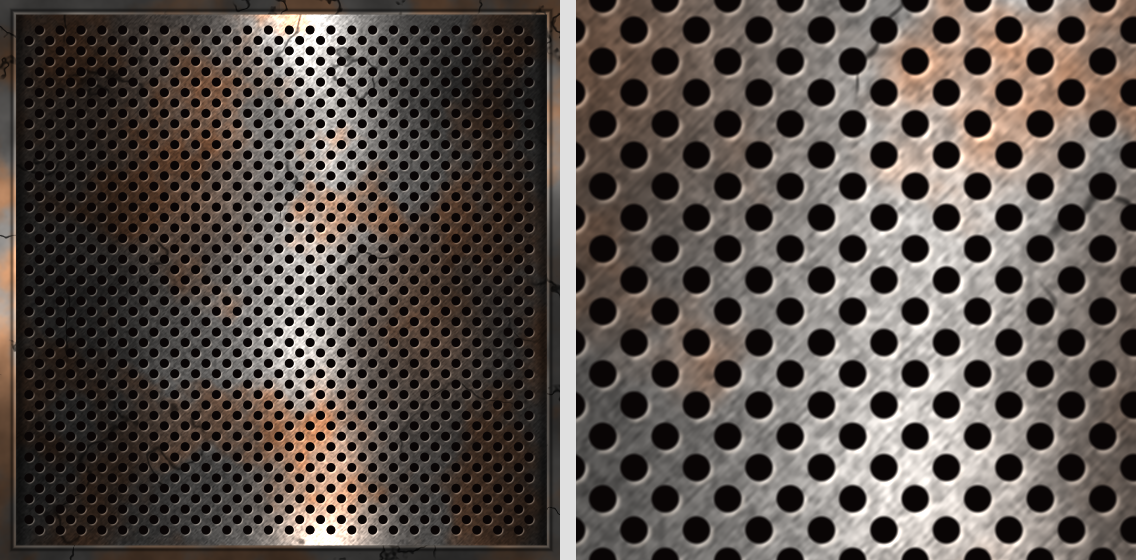
Left, the full canvas; right, a detail of the centre.
Give the GLSL for this texture, as a three.js fragment shader.

```glsl
// Rusty perforated steel plate with staggered round holes in a worn metal frame.
varying vec2 vUv;

float hash(vec2 p) {
  return fract(sin(dot(p, vec2(127.1, 311.7))) * 43758.55);
}

float noise(vec2 p) {
  vec2 i = floor(p), f = fract(p);
  f = f * f * (3.0 - 2.0 * f);
  return mix(mix(hash(i), hash(i + vec2(1, 0)), f.x),
             mix(hash(i + vec2(0, 1)), hash(i + vec2(1, 1)), f.x), f.y);
}

float fbm(vec2 p) {
  float sum = 0.0, amp = 0.52;
  for (int i = 0; i < 5; i++) {
    sum += amp * noise(p);
    p = mat2(1.6, 1.2, -1.2, 1.6) * p + 7.3;
    amp *= 0.5;
  }
  return sum;
}

float bell(float x, float width) {
  return exp(-x * x / (width * width));
}

float blob(vec2 uv, vec2 center, vec2 size) {
  vec2 d = (uv - center) / size;
  return exp(-dot(d, d));
}

// Thin wandering lines where the noise crosses its middle value
float cracks(vec2 p, float width) {
  float line = 1.0 - smoothstep(0.0, width, abs(fbm(p) - 0.5));
  return line * smoothstep(0.5, 0.68, noise(p * 1.7 + 31.0));
}

// Vertical sheen that flares at the top, below the middle and at the bottom
float plateLight(vec2 uv) {
  float flare = 0.24 + 0.45 * smoothstep(0.8, 1.0, uv.y)
              + 0.3 * bell(uv.y - 0.36, 0.07)
              + 0.45 * (1.0 - smoothstep(0.02, 0.28, uv.y));
  float bandX = 0.565 + 0.025 * sin(9.0 * (uv.y - 0.575));
  return 0.11 + 0.31 * bell(uv.x - 0.53, 0.27)
       + flare * bell(uv.x - bandX, 0.075 + 0.03 * smoothstep(0.8, 1.0, uv.y));
}

vec3 plateColor(vec2 uv) {
  float stain = fbm(uv * 6.0 + 3.0);
  float light = plateLight(uv) * (0.55 + 0.9 * stain);
  float rust = 0.85 * smoothstep(0.44, 0.72, fbm(uv * 8.0 + 19.0))
             + 0.65 * blob(uv, vec2(0.31, 0.63), vec2(0.11, 0.1))
             + 0.65 * blob(uv, vec2(0.77, 0.45), vec2(0.11, 0.17))
             + 0.55 * blob(uv, vec2(0.58, 0.14), vec2(0.1, 0.13))
             + 0.45 * blob(uv, vec2(0.15, 0.85), vec2(0.2, 0.17));
  rust -= 0.4 * blob(uv, vec2(0.68, 0.8), vec2(0.12, 0.18))
        + 0.4 * blob(uv, vec2(0.28, 0.25), vec2(0.14, 0.08));
  vec3 tint = mix(vec3(1.0, 0.98, 0.96), vec3(1.25, 0.85, 0.6), clamp(rust, 0.0, 1.0));
  vec3 col = light * tint;

  // Dark cracks and diagonal brushed grain
  col *= 1.0 - 0.5 * cracks(uv * 5.0 + 2.0, 0.015);
  vec2 diagonal = vec2(uv.x + uv.y, uv.x - uv.y);
  float grain = noise(diagonal * vec2(90.0, 320.0)) + noise(uv * 260.0) - 1.0;
  return col * (1.0 + 0.28 * grain);
}

vec3 punchHoles(vec3 col, vec2 uv) {
  // Two interleaved grids, 24 x 25 and 25 x 24
  vec2 p = (uv - vec2(0.498, 0.5)) / 0.0372;
  vec2 a = fract(p + vec2(0.0, 0.5)) - 0.5;
  vec2 b = fract(p + vec2(0.5, 0.0)) - 0.5;
  vec2 d = dot(a, a) < dot(b, b) ? a : b;
  vec2 center = abs(p - d);
  float present = step(max(center.x, center.y), 12.25);
  float r = length(d);

  // Lit crescent on the lower right of each rim
  float facing = smoothstep(0.2, 0.95, dot(d, vec2(0.707, -0.707)) / max(r, 0.01));
  col += present * facing * bell(r - 0.25, 0.045) * vec3(0.27, 0.25, 0.23);
  return mix(col, vec3(0.035, 0.02, 0.02), present * (1.0 - smoothstep(0.185, 0.25, r)));
}

vec3 frameColor(vec2 uv) {
  float light = 0.2 + (uv.x < 0.5 ? 0.45 * bell(uv.y - 0.52, 0.24)
                                  : 0.32 * bell(uv.y - 0.78, 0.14));
  light *= 0.65 + 0.7 * fbm(uv * 12.0);
  float rust = smoothstep(0.45, 0.7, fbm(uv * 9.0 + 40.0));
  vec3 col = light * mix(vec3(1.0, 0.98, 0.96), vec3(1.3, 0.95, 0.7), rust);
  return col * (1.0 - 0.7 * cracks(uv * 11.0 + 8.0, 0.025));
}

void main() {
  vec2 side = abs(vUv - vec2(0.5026, 0.5)) - 0.474;
  float edge = max(side.x, side.y);

  // Plate, shaded beside its left and right walls
  vec3 plate = punchHoles(plateColor(vUv), vUv);
  plate *= mix(0.55, 1.0, smoothstep(0.004, 0.022, -side.x));

  // Frame with a dark groove and a pale worn lip
  vec3 col = mix(plate, frameColor(vUv), smoothstep(-0.001, 0.001, edge));
  col *= 1.0 - 0.45 * bell(edge - 0.0075, 0.003);
  float wear = 0.5 + noise(vUv * 22.0);
  col += vec3(0.16, 0.145, 0.13) * wear * bell(edge - 0.002, 0.0025);

  gl_FragColor = vec4(clamp(col, 0.0, 1.0), 1.0);
}
```
